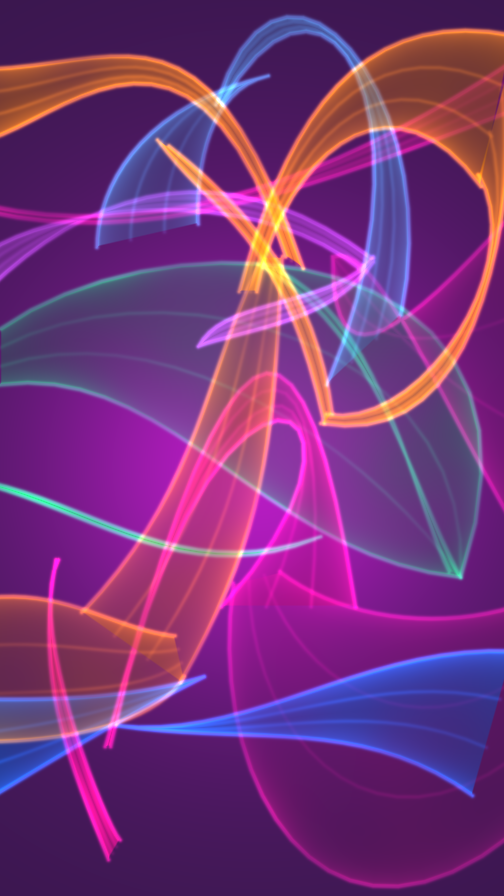
Give the GLSL for this background, as a WebGL 2 fragment shader.

```glsl
#version 300 es
precision highp float;
// Translucent silk ribbons floating over a glowing violet haze.
// Each ribbon is a sheet between two cubic edges: a winding test fills it,
// distances to its edges and inner threads light it, gradient noise varies it.

uniform vec2 u_resolution;
out vec4 fragColor;

const vec2 SPAN = vec2(4.32, 7.68);      // canvas size in scene units, y down
const vec2 GLOW_CENTRE = vec2(2.2, 4.0);
const vec3 NIGHT = vec3(0.21, 0.09, 0.29);
const vec3 HAZE = vec3(0.40, 0.10, 0.48);
const vec3 CORE = vec3(0.76, 0.11, 0.80);
const vec3 ORANGE = vec3(1.0, 0.55, 0.03);
const vec3 CYAN = vec3(0.25, 0.68, 0.92);
const vec3 GREEN = vec3(0.0, 0.74, 0.32);
const vec3 BLUE = vec3(0.06, 0.45, 1.0);
const vec3 PINK = vec3(1.0, 0.05, 0.55);
const vec3 VIOLET = vec3(0.75, 0.32, 0.92);
const float FAINT = 0.12;                // ribbon opacities
const float SOFT = 0.26;
const float BOLD = 0.42;
const float EDGE_WIDTH = 0.019;
const float SHEEN_WIDTH = 0.11;
const int STEPS = 18;
const int THREADS = 3;

vec2 hashGradient(vec2 cell) {
  vec2 k = vec2(dot(cell, vec2(127.1, 311.7)), dot(cell, vec2(269.5, 183.3)));
  return fract(sin(k) * 43758.5) * 2.0 - 1.0;
}

float gradientNoise(vec2 p) {
  vec2 i = floor(p), f = fract(p), e = vec2(1, 0);
  vec2 u = f * f * (3.0 - 2.0 * f);
  float low = mix(dot(hashGradient(i), f), dot(hashGradient(i + e), f - e), u.x);
  float high = mix(dot(hashGradient(i + e.yx), f - e.yx),
                   dot(hashGradient(i + e.xx), f - e.xx), u.x);
  return mix(low, high, u.y);
}

float segment(vec2 p, vec2 a, vec2 b) {
  vec2 v = b - a;
  return length(p - a - v * clamp(dot(p - a, v) / max(dot(v, v), 1e-6), 0.0, 1.0));
}

// Signed crossing of edge a-b by a ray running right from p
float crossing(vec2 p, vec2 a, vec2 b) {
  if ((a.y > p.y) == (b.y > p.y)) return 0.0;
  float x = mix(a.x, b.x, (p.y - a.y) / (b.y - a.y));
  return x > p.x ? sign(b.y - a.y) : 0.0;
}

// Cubic through four evenly spaced knots, u from 0 to 3
vec4 through(vec4 a, vec4 b, vec4 c, vec4 d, float u) {
  float v = u - 1.0, w = u - 2.0, z = u - 3.0;
  return (d * u * v * w - a * v * w * z) / 6.0 + (b * w - c * v) * u * z / 2.0;
}

// Knots hold one edge in xy and the other edge in zw
void ribbon(inout vec3 col, vec2 p, vec3 ink, float body, vec4 a, vec4 b, vec4 c, vec4 d) {
  vec4 lo = min(min(a, b), min(c, d)), hi = max(max(a, b), max(c, d));
  vec2 reach = vec2(0.6);
  if (any(lessThan(p, min(lo.xy, lo.zw) - reach)) ||
      any(greaterThan(p, max(hi.xy, hi.zw) + reach))) return;
  float edge = 9.0, inner = 9.0;
  float winding = crossing(p, a.zw, a.xy) + crossing(p, d.xy, d.zw);
  vec4 prev = a;
  for (int i = 1; i <= STEPS; i++) {
    vec4 next = through(a, b, c, d, 3.0 * float(i) / float(STEPS));
    winding += crossing(p, prev.xy, next.xy) - crossing(p, prev.zw, next.zw);
    for (int j = 0; j <= THREADS; j++) {
      float s = float(j) / float(THREADS);
      float dist = segment(p, mix(prev.xy, prev.zw, s), mix(next.xy, next.zw, s));
      if (j == 0 || j == THREADS) edge = min(edge, dist);
      else inner = min(inner, dist);
    }
    prev = next;
  }
  float rim = min(edge, min(segment(p, a.xy, a.zw), segment(p, d.xy, d.zw)));
  float fill = min(abs(winding), 1.0) * smoothstep(0.0, EDGE_WIDTH, rim);
  float silk = 1.0 + 0.7 * gradientNoise(p * 1.3 + ink.xy * 9.0);
  float line = exp(-pow(edge / EDGE_WIDTH, 2.0));
  float thread = exp(-pow(inner / EDGE_WIDTH, 2.0));
  float sheen = fill * exp(-edge / SHEEN_WIDTH);
  col = mix(col, ink * 0.72, fill * body * silk);
  col += ink * silk * (0.25 + body) * (line + 0.5 * sheen + 0.22 * thread);
}

void main() {
  vec2 p = vec2(gl_FragCoord.x, u_resolution.y - gl_FragCoord.y) / u_resolution * SPAN;

  // Haze: a wide violet veil and a magenta core
  vec2 q = p - GLOW_CENTRE;
  vec3 col = mix(NIGHT, HAZE, exp(-dot(q, q) * 0.11));
  col = mix(col, CORE, 0.9 * exp(-dot(q, q) * 0.42));

  // Far veils and the blue sweep below
  ribbon(col, p, PINK, FAINT, vec4(2, 5, 2.4, 4.9), vec4(2.15, 6.6, 3, 5.2), vec4(3, 7.55, 3.7, 5.3), vec4(4.4, 7.15, 4.4, 5.2));
  ribbon(col, p, BLUE, BOLD, vec2(1, 6.22).xyxy, vec4(2.1, 6.1, 2.1, 6.3), vec4(3.2, 5.75, 3.1, 6.4), vec4(4.4, 5.58, 4.05, 6.82));
  ribbon(col, p, BLUE, BOLD, vec4(-0.1, 5.99, -0.1, 6.85), vec4(0.6, 5.98, 0.4, 6.55), vec4(1.2, 5.92, 1, 6.2), vec2(1.75, 5.8).xyxy);
  ribbon(col, p, PINK, FAINT, vec4(-0.1, 1.76, -0.1, 1.82), vec4(1.4, 1.8, 1.4, 1.87), vec4(2.9, 1.35, 2.9, 1.5), vec4(4.4, 0.52, 4.4, 0.95));
  // Green lens and its trailing strands
  ribbon(col, p, GREEN, SOFT, vec4(0, 2.82, 0, 3.3), vec4(1.9, 2.25, 1.3, 3.6), vec4(3.7, 2.85, 2.5, 4.4), vec2(3.95, 4.95).xyxy);
  ribbon(col, p, GREEN, FAINT, vec4(2.2, 2.26, 2.35, 2.3), vec4(3, 3, 3.1, 3.05), vec4(3.5, 3.95, 3.55, 4.1), vec4(3.95, 4.95, 3.85, 4.9));
  ribbon(col, p, GREEN, BOLD, vec4(-0.1, 4.13, -0.1, 4.16), vec4(0.8, 4.44, 0.8, 4.49), vec4(1.7, 4.71, 1.7, 4.75), vec4(2.75, 4.6, 2.7, 4.62));
  // Violet arch and its returning tip
  ribbon(col, p, VIOLET, SOFT, vec4(-0.1, 2.48, -0.1, 2.15), vec4(0.9, 1.8, 0.8, 1.85), vec4(2, 1.67, 2, 1.85), vec4(3.2, 2.22, 3.1, 2.32));
  ribbon(col, p, VIOLET, SOFT, vec2(1.7, 2.97).xyxy, vec4(2.1, 2.68, 2.2, 2.83), vec4(2.7, 2.5, 2.75, 2.63), vec4(3.2, 2.2, 3.2, 2.25));
  // Pink folds
  ribbon(col, p, PINK, SOFT, vec4(0.9, 6.4, 0.95, 6.4), vec4(1.8, 3.75, 1.95, 3.9), vec4(2.5, 3.3, 2.6, 3.8), vec4(3.05, 5.2, 1.9, 5.2));
  ribbon(col, p, PINK, FAINT, vec2(2.85, 2.2).xyxy, vec4(3, 2.83, 3.25, 2.45), vec4(3.5, 2.7, 3.75, 3.3), vec4(4.4, 1.82, 4.4, 4.5));
  ribbon(col, p, PINK, BOLD, vec4(0.48, 4.8, 0.5, 4.8), vec4(0.43, 5.7, 0.48, 5.6), vec4(0.6, 6.5, 0.76, 6.6), vec4(0.93, 7.37, 1.03, 7.2));
  // Cyan curl
  ribbon(col, p, CYAN, SOFT, vec4(0.83, 2.12, 1.7, 1.92), vec4(0.95, 1.6, 1.72, 1.5), vec4(1.4, 1.05, 1.88, 0.98), vec2(2.3, 0.65).xyxy);
  ribbon(col, p, CYAN, SOFT, vec4(1.85, 0.9, 1.9, 0.9), vec4(2.6, 0.15, 2.75, 0.3), vec4(3.33, 1, 3.2, 1.3), vec4(3.44, 2.7, 2.8, 3.3));
  // Orange loops
  ribbon(col, p, ORANGE, SOFT, vec4(2.25, 2.2, 2.42, 2.2), vec4(1.85, 3.2, 2.32, 3.6), vec4(1.45, 4.2, 2.08, 4.7), vec4(0.7, 5.25, 1.55, 5.85));
  ribbon(col, p, ORANGE, SOFT, vec4(-0.1, 5.12, -0.1, 6.36), vec4(0.5, 5.16, 0.6, 6.3), vec4(1, 5.32, 1.2, 6.12), vec4(1.5, 5.45, 1.58, 5.8));
  ribbon(col, p, ORANGE, BOLD, vec4(-0.1, 0.59, -0.1, 1.2), vec4(0.95, 0.48, 0.7, 0.83), vec4(1.8, 0.78, 1.6, 0.83), vec4(2.6, 2.3, 2.45, 2.2));
  ribbon(col, p, ORANGE, BOLD, vec4(1.35, 1.2, 1.45, 1.25), vec4(1.85, 1.75, 2, 1.75), vec4(2.35, 2.4, 2.53, 2.5), vec4(2.78, 3.63, 2.85, 3.55));
  ribbon(col, p, ORANGE, BOLD, vec4(2.05, 2.5, 2.2, 2.5), vec4(2.55, 1.2, 2.6, 1.55), vec4(3.3, 0.42, 3.3, 1.1), vec4(4.4, 0.3, 4.12, 1.6));
  ribbon(col, p, ORANGE, BOLD, vec4(4.4, 0.4, 4.1, 1.5), vec4(4.26, 2.1, 4.14, 2.4), vec4(3.75, 3.3, 3.6, 3.25), vec4(2.75, 3.63, 2.8, 3.55));

  fragColor = vec4(clamp(col, 0.0, 1.0), 1.0);
}
```
